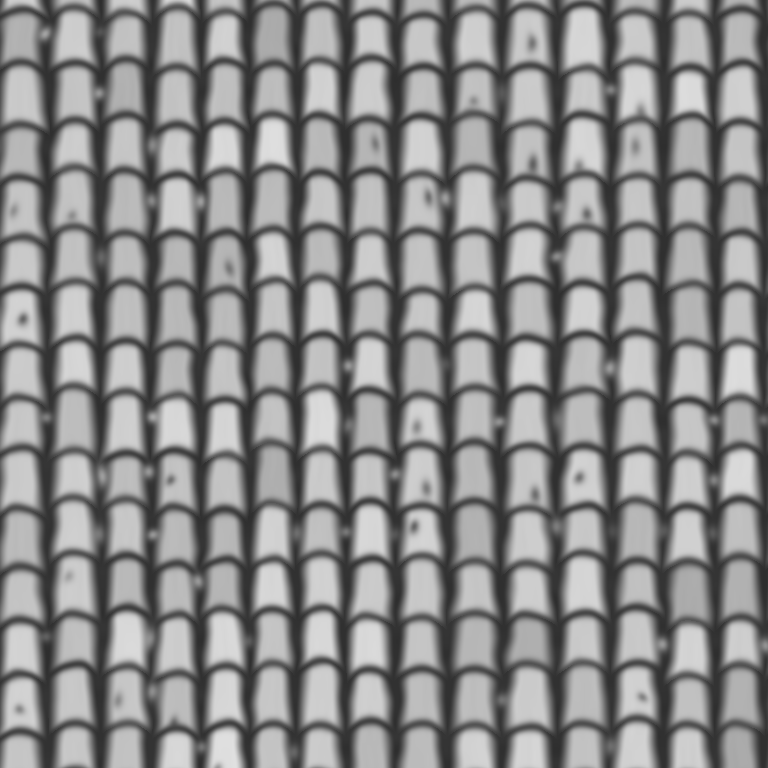
This texture is drawn by a Shadertoy shader. Its source:

```glsl
const float COLUMNS = 15.0;
const float ROWS = 14.0;
const float ROW_PHASE = 0.82;      // height of the first lower edge, in rows
const float COLUMN_SWAY = 0.12;    // slow drift of the column spacing
const float ARCH = 0.95;           // curvature of the lower edges
const float EDGE_JITTER = 0.10;    // random shift of every edge
const float TOP_HALF_WIDTH = 0.305;
const float BOTTOM_HALF_WIDTH = 0.37;
const float SIDE_BLUR = 0.15;
const float LINE_WIDTH = 0.095;
const float SPOT_CHANCE = 0.08;
const float MORTAR_CHANCE = 0.27;
const float TILE_TONE = 0.77;
const float TONE_SPREAD = 0.11;
const float GAP_TONE = 0.195;
const float LINE_TONE = 0.25;
const float SPOT_TONE = 0.38;
const float MORTAR_TONE = 0.70;
const float TAU = 6.28318;

float hash(vec2 p) {
    return fract(sin(dot(p, vec2(127.1, 311.7))) * 43758.5453);
}

float noise(vec2 p) {
    vec2 i = floor(p), f = fract(p);
    f = f * f * (3.0 - 2.0 * f);
    return mix(mix(hash(i), hash(i + vec2(1, 0)), f.x),
               mix(hash(i + vec2(0, 1)), hash(i + vec2(1, 1)), f.x), f.y);
}

// Shift of one lower edge: a part per column and a part per tile
float edgeShift(float column, float row) {
    return EDGE_JITTER * (hash(vec2(column, 71.0)) + 2.0 * hash(vec2(column, row)) - 1.5);
}

// Blurred ellipse, 1 at its centre
float blob(vec2 p, vec2 radius) {
    p /= radius;
    return exp(-dot(p, p));
}

void mainImage(out vec4 fragColor, in vec2 fragCoord) {
    vec2 uv = fragCoord / iResolution.xy;

    // Swaying columns with slightly ragged sides
    float u = uv.x * COLUMNS + 0.15 - COLUMN_SWAY * cos(TAU * 1.33 * uv.x - 1.2);
    float v = uv.y * ROWS - ROW_PHASE;
    u += 0.08 * (noise(vec2(u * 2.0, v * 2.5)) - 0.5);
    float column = floor(u);
    float x = u - column - 0.5;

    // Nearest arched edge and the tile that lies below or above it
    float arched = v + ARCH * x * x + 0.04 * (noise(vec2(u, v) * 3.0 + 30.0) - 0.5);
    float nearest = floor(arched + 0.5);
    float toEdge = arched - nearest - edgeShift(column, nearest);
    float row = nearest + step(0.0, toEdge);
    float depth = row + edgeShift(column, row) - arched;
    vec2 tile = vec2(column, row);

    // Tile body, wider towards its lower end, with blurred sides
    float lean = 0.05 * (hash(tile + 13.0) - 0.5);
    float halfWidth = mix(TOP_HALF_WIDTH, BOTTOM_HALF_WIDTH, smoothstep(0.0, 1.0, depth));
    float body = 1.0 - smoothstep(-SIDE_BLUR, SIDE_BLUR, abs(x - lean) - halfWidth);

    // Tone per tile, with faint streaks along it
    float variation = hash(tile + 5.0) + hash(tile + 9.0) - 1.0;
    float tone = TILE_TONE + TONE_SPREAD * variation;
    tone += 0.015 * (noise(vec2(u * 10.0, v * 1.5)) - 0.5);

    // Blurred spots and chips
    vec2 spotCentre = vec2(0.3 * (hash(tile + 21.0) - 0.5), mix(0.35, 0.95, hash(tile + 23.0)));
    vec2 spotRadius = vec2(0.10, mix(0.09, 0.17, hash(tile + 25.0)));
    float spot = blob(vec2(x, depth) - spotCentre, spotRadius);
    spot *= step(hash(tile + 27.0), SPOT_CHANCE) * mix(0.4, 1.0, hash(tile + 29.0));
    tone = mix(tone, SPOT_TONE, spot);

    // Blurred shadow line along each edge, of varying strength
    float strength = mix(0.8, 1.0, hash(vec2(column, nearest) + 33.0));
    float line = strength * blob(vec2(toEdge, 0.0), vec2(LINE_WIDTH));
    tone = mix(tone, LINE_TONE, line);

    // Mortar crumbs in the gaps between columns
    vec2 gap = floor(vec2(u + 0.5, v));
    vec2 crumbCentre = vec2(0.12 * (hash(gap + 41.0) - 0.5), mix(0.4, 0.6, hash(gap + 43.0)));
    vec2 crumbRadius = vec2(0.12, mix(0.10, 0.22, pow(hash(gap + 45.0), 2.0)));
    float crumb = blob(vec2(u - gap.x, v - gap.y) - crumbCentre, crumbRadius);
    crumb *= step(hash(gap + 47.0), MORTAR_CHANCE) * mix(0.2, 0.9, hash(gap + 49.0));
    float ground = GAP_TONE + 0.03 * (noise(vec2(u, v) * 4.0) - 0.5);
    ground = mix(ground, MORTAR_TONE, crumb);

    fragColor = vec4(vec3(mix(ground, tone, body)), 1.0);
}
```
